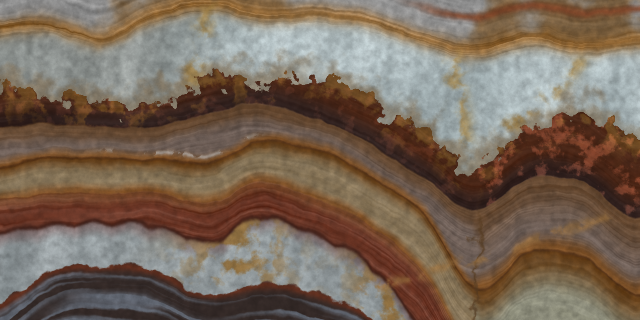
Write a Shadertoy shader that draws this texture.

```glsl
// Polished banded agate: pale crystal, a ragged dark seam and rippling brown and red strata.
float hash(vec2 p) {
  p = fract(p * vec2(.1031, .1137));
  p += dot(p, p.yx + 33.3);
  return fract((p.x + p.y) * p.x * 7.31);
}

float noise(vec2 p) {
  vec2 i = floor(p), f = fract(p);
  f = f * f * (3. - 2. * f);
  return mix(mix(hash(i), hash(i + vec2(1, 0)), f.x),
             mix(hash(i + vec2(0, 1)), hash(i + 1.), f.x), f.y);
}

float fbm(vec2 p) {
  float sum = 0., amp = .5;
  for (int i = 0; i < 5; i++) {
    sum += amp * noise(p);
    p = mat2(1.6, 1.2, -1.2, 1.6) * p + 7.3;
    amp *= .5;
  }
  return sum;
}

// Depth below a smooth boundary through evenly spaced knots
float below(vec2 p, float k[13]) {
  float u = clamp(p.x * 6., 0., 11.999), f = fract(u);
  int i = int(u);
  float a = k[max(i - 1, 0)], b = k[i], c = k[i + 1], d = k[min(i + 2, 12)];
  return p.y - b - .5 * f * (c - a + f * (2. * a - 5. * b + 4. * c - d + f * (3. * (b - c) + d - a)));
}

float segment(vec2 p, vec2 a, vec2 b) {
  vec2 d = b - a;
  return length(p - a - d * clamp(dot(p - a, d) / dot(d, d), 0., 1.));
}

float glow(float d, float width) { return exp(-d * d / (width * width)); }

// Fine sediment lines along a boundary
float strata(float x, float depth, float freq) {
  return noise(vec2(x * 2.5, depth * freq)) * .6 + noise(vec2(x * 5. + 9., depth * freq * 2.3)) * .4 - .5;
}

void lay(inout vec3 col, vec3 layer, float depth) {
  float aa = 1.3 / iResolution.y;
  col = mix(col, layer, smoothstep(-aa, aa, depth));
}

void mainImage(out vec4 fragColor, in vec2 fragCoord) {
  vec2 p = fragCoord / iResolution.xy;
  p = vec2(2. * p.x, 1. - p.y);
  float x = p.x, cloud = fbm(p * 5.), rough = fbm(p * 24. + 3.);
  float right = smoothstep(1.47, 1.51, x);
  vec2 w = p + vec2(.014, (fbm(p * 9. + 20.) - .5) * .025 + (rough - .5) * .012);
  // Boundaries, top to bottom
  float rim = below(w, float[](.094, .078, .117, .047, .01, .047, .042, .065, .125, .161, .12, .146, .13));
  float crust = below(w, float[](.281, .307, .318, .323, .245, .255, .24, .318, .417, .515, .39, .345, .44));
  float shelf = below(w, float[](.398, .385, .396, .396, .352, .326, .37, .448, .552, .655, .558, .568, .682));
  float dune = below(w, float[](.52, .49, .495, .5, .505, .438, .469, .547, .664, .9, .79, .8, .92));
  float red = below(w, float[](.625, .604, .604, .604, .63, .568, .62, .7, .846, 1.12, 1.2, 1.2, 1.2));
  float pale = below(w, float[](.729, .708, .698, .716, .76, .682, .742, .83, 1.04, 1.3, 1.4, 1.4, 1.4));
  float core = below(w, float[](.958, .849, .828, .846, .915, .89, .91, .99, 1.2, 1.4, 1.5, 1.5, 1.5));
  pale += .012 * abs(sin(x * 27.));
  crust += (rough - .5) * .13 + (noise(p * 42.) - .5) * .035;
  // Upper grey crystal with ochre stains
  vec3 col = mix(vec3(.56), vec3(.47, .37, .25), smoothstep(.4, .62, cloud + .1 * sin(x * 5. - 2.)));
  col += strata(x, rim, 60.) * .18;
  col = mix(col, vec3(.5, .26, .15), .8 * glow(rim + .105, .014) * smoothstep(1.2, 1.45, x));
  // Pale fibrous crystal under an orange rim
  float fibre = noise(vec2(x * 45. + w.y * 6., w.y * 5.)) - .5;
  float facet = noise(vec2(x * 9. + w.y * 2., w.y * 3.)) - .5;
  vec3 ice = mix(vec3(.55, .57, .56), vec3(.69, .74, .75), smoothstep(.35, .85, x));
  ice += fibre * .08 + facet * .17;
  ice = mix(ice, vec3(.49, .43, .34), .75 * smoothstep(-.09, -.01, crust) * smoothstep(.18, .48, cloud));
  lay(col, ice, rim);
  col = mix(col, vec3(.56, .39, .19) + strata(x, rim, 130.) * .35, .9 * glow(rim, .03));
  // Ochre veins
  vec2 q = p + (vec2(rough, cloud) - .5) * .09;
  float vein = min(segment(q, vec2(.66, .02), vec2(.61, .26)), segment(q, vec2(1.42, .18), vec2(1.46, .44)));
  vein = min(vein, segment(q, vec2(1.6, .4), vec2(1.82, .21)));
  col = mix(col, vec3(.62, .49, .25), .7 * glow(vein, .024) * smoothstep(.25, .6, rough));
  // Ragged dark crust
  vec3 dark = mix(vec3(.29, .15, .09), vec3(.18, .12, .11), smoothstep(-.09, -.01, shelf));
  dark = mix(dark, vec3(.42, .28, .13), smoothstep(.48, .66, rough) * smoothstep(.14, .02, crust));
  dark += vec3(.15, .08, .06) * smoothstep(.48, .7, fbm(p * 32. + 8.)) * (.5 + right);
  lay(col, dark + strata(x, shelf, 90.) * .07, crust);
  // Grey-brown shelf with white chips
  vec3 slate = mix(vec3(.39, .28, .19), vec3(.42, .36, .33), smoothstep(.015, .07 + .1 * right, shelf));
  slate = mix(slate, vec3(.49, .31, .14), smoothstep(-.04 - .03 * right, 0., dune));
  lay(col, slate + strata(x, shelf, 95.) * .13, shelf);
  float chips = glow(dune + .022, .007) * smoothstep(.25, .4, x) * smoothstep(.85, .75, x);
  col = mix(col, vec3(.62, .57, .53), chips * smoothstep(.48, .56, rough));
  // Tan bands and the grey-green dome
  vec3 sand = mix(vec3(.52, .45, .34), vec3(.53, .53, .46), right);
  sand = mix(vec3(.4, .25, .1), sand, smoothstep(0., .05 + .1 * right, dune));
  sand = mix(sand, vec3(.5, .32, .16), smoothstep(-.04, 0., red));
  lay(col, sand + strata(x, dune, 70.) * .12 + fibre * .04, dune);
  col = mix(col, vec3(.28, .16, .08), .6 * glow(dune, .005));
  // Red bands
  vec3 rust = mix(vec3(.47, .29, .18), vec3(.4, .2, .14), smoothstep(0., .05, red));
  lay(col, rust + strata(x, red, 80.) * .2, red);
  // Lower pale crystal with stains
  vec3 frost = mix(vec3(.5, .44, .44), vec3(.57, .6, .61), smoothstep(.01, .06, pale));
  float stain = glow(x - .74, .17) + glow(x - 1.22, .13);
  frost = mix(frost + fibre * .07 + facet * .12, vec3(.55, .43, .25), min(stain, 1.) * smoothstep(.38, .62, rough));
  lay(col, frost, pale);
  col = mix(col, vec3(.25, .12, .09), .85 * glow(pale, .009));
  // Dark core with blue-grey rings
  vec3 heart = mix(vec3(.2, .16, .15), vec3(.37, .39, .43), smoothstep(0., .3, strata(x, core, 48.) + .06));
  heart = mix(heart, vec3(.36, .18, .12), glow(core - .006, .015));
  lay(col, heart, core + (rough - .5) * .03);
  // Growth seam and slanted fracture
  col = mix(col, vec3(.33, .23, .13), .7 * glow(q.x - 1.49, .008) * smoothstep(.63, .7, p.y));
  float crack = segment(q, vec2(1.14, .9), vec2(1.9, .67));
  col = mix(col, vec3(.59, .43, .24), .65 * glow(crack, .014) * smoothstep(.3, .55, rough));
  // Mineral grain
  fragColor = vec4(clamp(col * (.82 + .36 * fbm(p * 55.)), 0., 1.), 1.);
}
```
